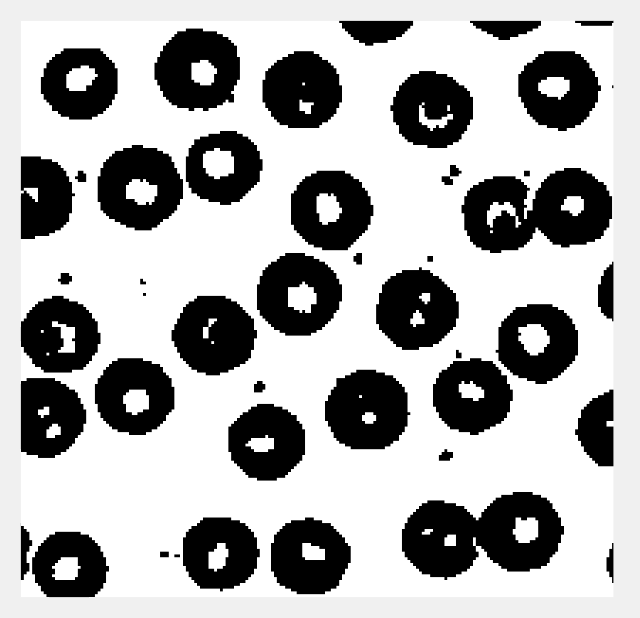
A Shadertoy shader for this pattern:

```glsl
// Thresholded micrograph of ring-shaped cells: dark discs with ragged pale
// centres and a few specks, scattered on a jittered brick lattice, sampled
// on coarse square blocks and set inside a pale grey frame.

// Lengths are fractions of the canvas height.
const float BLOCK        = 0.0046;  // side of one mosaic block
const float CELL_SPACING = 0.184;
const float CELL_JITTER  = 0.58;    // share of the spacing
const float CELL_RADIUS  = 0.064;
const float RADIUS_RANGE = 0.010;
const float HOLE_RADIUS  = 0.024;
const float HOLE_SHIFT   = 0.018;
const float RIM_WIDTH    = 0.011;   // bright gap where cells overlap
const float SPECK_TILE   = 0.15;
const float SPECK_CHANCE = 0.34;
const float MARGIN       = 0.0338;
const float RIGHT_MARGIN = 0.043;
const float EDGE_SOFT    = 0.7;     // edge width in screen pixels

const vec3 FRAME = vec3(0.94);
const vec3 PAPER = vec3(1.0);
const vec3 INK   = vec3(0.0);

vec3 hash3(vec2 p) {
    vec3 q = fract(p.xyx * vec3(0.1031, 0.1030, 0.0973));
    q += dot(q, q.yxz + 33.33);
    return fract((q.xxy + q.yzz) * q.zyx);
}

// Gradient noise, roughly -0.6 to 0.6
float cornerSlope(vec2 corner, vec2 offset) {
    float angle = 6.2832 * hash3(corner).x;
    return dot(vec2(cos(angle), sin(angle)), offset);
}

float noise(vec2 p) {
    vec2 i = floor(p), f = p - i;
    vec2 u = f * f * f * (f * (f * 6.0 - 15.0) + 10.0);
    vec2 e = vec2(1.0, 0.0);
    return mix(mix(cornerSlope(i, f), cornerSlope(i + e, f - e), u.x),
               mix(cornerSlope(i + e.yx, f - e.yx), cornerSlope(i + 1.0, f - 1.0), u.x), u.y);
}

vec2 rotate(vec2 p, float angle) {
    float c = cos(angle), s = sin(angle);
    return vec2(c * p.x - s * p.y, s * p.x + c * p.y);
}

// Signed distance to the pale centre: open oval, crescent or two glints
float holeDistance(vec2 p, vec3 look, float grain) {
    float radius = HOLE_RADIUS * mix(0.75, 1.15, look.x);
    float oval = length(p * vec2(1.0, 1.0 + 0.7 * look.y)) - radius;
    float crescent = max(length(p) - radius, 0.022 - length(p - vec2(0.012, 0.006)));
    float glints = min(length(p - vec2(0.019, 0.004)) - 0.011,
                       length(p + vec2(0.017, 0.0)) - 0.008 * look.x);
    float shape = look.z < 0.62 ? oval : (look.z < 0.8 ? crescent : glints);
    return shape + 0.010 * grain;
}

// Small single or double blobs, at most one per tile
float speckDistance(vec2 p, float grain) {
    vec2 tile = floor(p / SPECK_TILE);
    vec3 place = hash3(tile + 71.0), look = hash3(tile + 137.0);
    if (place.z > SPECK_CHANCE) return 1.0;
    vec2 offset = p - (tile + mix(vec2(0.25), vec2(0.75), place.xy)) * SPECK_TILE;
    float radius = mix(0.004, 0.011, look.x);
    float blob = length(offset) - radius;
    if (look.y > 0.65)
        blob = min(blob, length(offset - rotate(vec2(0.019, 0.0), 6.2832 * look.z)) - 0.9 * radius);
    return blob + 0.005 * grain;
}

// 1 where the thresholded field is dark
float inkAt(vec2 p) {
    float grain = noise(p * 75.0);
    float wobble = 0.006 * noise(p * 22.0) + 0.0015 * grain;
    float ink = step(speckDistance(p, grain), 0.0);
    float baseRow = floor(p.y / CELL_SPACING);
    for (int j = -1; j <= 1; j++) {
        float row = baseRow + float(j);
        float brick = 0.5 * mod(row, 2.0);
        float baseColumn = floor(p.x / CELL_SPACING - brick);
        for (int i = -1; i <= 1; i++) {
            vec2 id = vec2(baseColumn + float(i), row);
            vec3 place = hash3(id + 11.0), look = hash3(id + 43.0), turn = hash3(id + 97.0);
            vec2 centre = id + vec2(0.5 + brick, 0.5) + CELL_JITTER * (place.xy - 0.5);
            vec2 offset = p - centre * CELL_SPACING;
            float radius = CELL_RADIUS + RADIUS_RANGE * (place.z - 0.5);
            float disc = length(offset * vec2(0.98, 1.02)) - radius + wobble;
            vec2 local = rotate(offset - HOLE_SHIFT * (turn.yz - 0.5), 6.2832 * turn.x);

            // Later cells lie on top of earlier ones
            if (disc < RIM_WIDTH && noise(offset * 20.0 + id) > 0.06) ink = 0.0;
            if (disc < 0.0) ink = step(0.0, holeDistance(local, look, grain));
        }
    }
    return ink;
}

void mainImage(out vec4 fragColor, in vec2 fragCoord) {
    vec2 uv = fragCoord / iResolution.y;
    float pixel = 1.0 / iResolution.y;

    // Blend the four nearest blocks over a narrow band at their borders
    vec2 q = (uv - MARGIN) / BLOCK - 0.5;
    vec2 i = floor(q);
    vec2 w = clamp((q - i - 0.5) * BLOCK / (EDGE_SOFT * pixel) + 0.5, 0.0, 1.0);
    vec2 p = (i + 0.5) * BLOCK;
    vec2 e = vec2(BLOCK, 0.0);
    float ink = mix(mix(inkAt(p), inkAt(p + e), w.x),
                    mix(inkAt(p + e.yx), inkAt(p + BLOCK), w.x), w.y);

    // Frame
    vec2 high = vec2(iResolution.x / iResolution.y - RIGHT_MARGIN, 1.0 - MARGIN);
    vec2 inside = min(uv - MARGIN, high - uv);
    float window = clamp(min(inside.x, inside.y) / pixel + 0.5, 0.0, 1.0);
    fragColor = vec4(mix(FRAME, mix(PAPER, INK, ink), window), 1.0);
}
```
